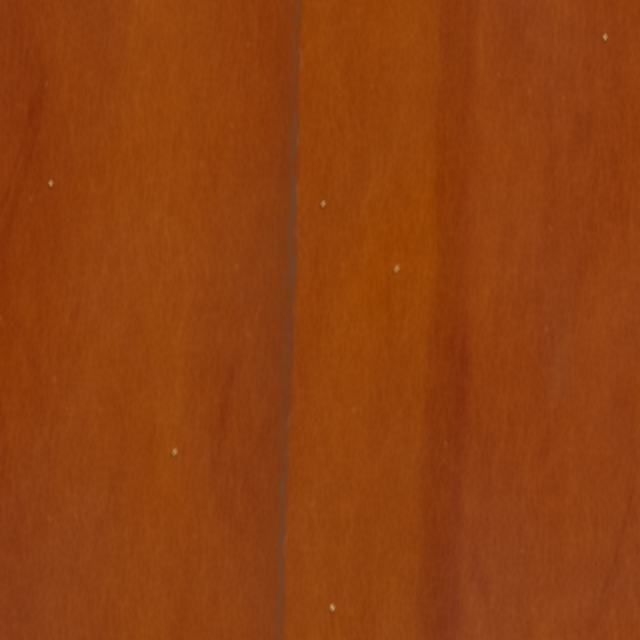
Reproduce this texture procedurally as a Shadertoy shader.

```glsl
// Varnished red-brown wood boards with a worn grey seam, a dark band and pale chips

vec2 hash2(vec2 p) {
    vec3 q = fract(p.xyx * vec3(0.1031, 0.1030, 0.0973));
    q += dot(q, q.yzx + 33.33);
    return fract((q.xx + q.yz) * q.zy);
}

// Cellular noise: distance to the nearest scattered point, centred on zero
float cells(vec2 p) {
    vec2 base = floor(p);
    float nearest = 2.0;
    for (int j = -1; j <= 1; j++)
    for (int i = -1; i <= 1; i++) {
        vec2 cell = base + vec2(i, j);
        nearest = min(nearest, length(cell + hash2(cell) - p));
    }
    return nearest - 0.47;
}

// Layered, mutually bent sines: broad cloudy tone, about -1 to 1
float clouds(vec2 p) {
    float sum = 0.0, weight = 0.5;
    for (int i = 0; i < 4; i++) {
        p += 0.7 * sin(p.yx * 1.3 + float(i) * 2.1);
        sum += weight * sin(p.x + 1.7) * cos(p.y * 0.8 + 0.6);
        p = mat2(0.9, 0.3, -0.3, 0.9) * p * 1.9;
        weight *= 0.6;
    }
    return sum;
}

void mainImage(out vec4 fragColor, in vec2 fragCoord) {
    vec2 uv = fragCoord / iResolution.xy;
    float pixel = 1.0 / iResolution.y;

    // Boards lean slightly to the right
    float across = uv.x - 0.03 * (uv.y - 0.5) + 0.0015 * sin(uv.y * 9.0);
    vec2 wood = vec2(across, uv.y);
    float seam = across - 0.457;

    // Board colours
    vec3 color = mix(vec3(0.562, 0.247, 0.055), vec3(0.588, 0.270, 0.048),
                     exp(-pow((across - 0.24) / 0.07, 2.0)));
    color = mix(color, vec3(0.582, 0.264, 0.042), smoothstep(-0.003, 0.008, seam));
    color = mix(color, vec3(0.570, 0.252, 0.070), smoothstep(0.69, 0.74, across));
    color = mix(color, vec3(0.540, 0.222, 0.055), 0.6 * smoothstep(0.13, 0.0, across));
    color += vec3(-0.012, 0.003, 0.024) * smoothstep(0.5, 0.0, uv.y);

    // Broad tone and dull bluish haze
    color += vec3(0.021, 0.021, 0.004) * clouds(wood * vec2(14.0, 4.5));
    color += vec3(0.013, 0.013, 0.003) * clouds(wood * vec2(48.0, 7.0) + 8.0);
    color += vec3(-0.006, 0.007, 0.028) * clouds(wood * vec2(9.0, 7.0) + 31.0);

    // Blotches, patchy grain and fine mottling
    color += vec3(0.020, 0.018, 0.008) * cells(wood * vec2(42.0, 19.0) + 70.0);
    vec2 bent = wood + 0.003 * sin(uv.yx * vec2(31.0, 47.0));
    float patchy = 0.8 + 0.7 * clouds(wood * vec2(16.0, 12.0) + 50.0);
    color += vec3(0.026, 0.023, 0.014) * patchy * cells(bent * vec2(125.0, 24.0));
    color += vec3(0.028, 0.025, 0.022) * cells(bent * vec2(145.0, 85.0) + 40.0);
    float darkStreak = smoothstep(0.35, 1.0, clouds(wood * vec2(30.0, 8.0) + 21.0));
    color -= vec3(0.034, 0.032, 0.010) * darkStreak;

    // Dark red band with wandering soft edges
    float wander = 0.004 * sin(uv.y * 7.0) + 0.002 * sin(uv.y * 19.0);
    float band = smoothstep(0.658, 0.685, across + wander)
               * smoothstep(0.742, 0.716, across - wander);
    float bandStrength = 0.55 + 0.4 * exp(-pow((uv.y - 0.47) / 0.25, 2.0));
    color -= vec3(0.068, 0.062, 0.002) * band * bandStrength;

    // Seam: wide shade on its left, broken grey line at its right edge
    float leftSide = smoothstep(0.005, -0.005, seam);
    float middle = exp(-pow((uv.y - 0.52) / 0.22, 2.0));
    float shade = leftSide * exp(seam / (0.022 + 0.016 * middle));
    color = mix(color, vec3(0.435, 0.215, 0.10), shade * (0.5 + 0.15 * middle));
    float ragged = seam + 0.0015 * sin(uv.y * 61.0) + 0.001 * sin(uv.y * 137.0);
    float line = exp(-pow((ragged + 0.005) / (0.005 + 0.004 * middle), 2.0));
    float wear = 0.4 + 0.2 * sin(uv.y * 11.0 + 2.0 * sin(uv.y * 23.0))
               + 0.5 * cells(wood * vec2(90.0, 38.0));
    color = mix(color, vec3(0.43, 0.28, 0.20), line * clamp(wear, 0.0, 0.75) * 0.85);
    float wornEdge = exp(-pow((ragged - 0.001) / 0.003, 2.0))
                   * smoothstep(0.0, 0.5, cells(vec2(4.0, uv.y * 38.0)));
    color = mix(color, vec3(0.58, 0.37, 0.22), wornEdge * 0.35);

    // Faint pale smudge on the right board
    vec2 smudge = abs(uv - vec2(0.872, 0.46)) - vec2(0.015, 0.085);
    float haze = smoothstep(0.02, -0.015, max(smudge.x, smudge.y));
    color += vec3(-0.005, 0.020, 0.032) * haze * (1.0 - 0.6 * smoothstep(0.38, 0.55, uv.y));

    // Chips: a few bright ones with a dark rim, then many faint flecks
    for (int i = 0; i < 32; i++) {
        float n = float(i);
        bool bright = i < 6;
        vec2 random = hash2(vec2(n * 3.7 + 5.0, 17.0));
        vec2 center = fract(vec2(0.37, 0.93) + n * vec2(0.618, 0.737) + 0.2 * random);
        vec2 offset = uv - center;
        offset.x += 0.5 * (random.x - 0.5) * offset.y;
        float radius = bright ? 0.0045 + 0.003 * random.y : 0.003 + 0.005 * random.y;
        float reach = length(offset * vec2(1.25, 0.85))
                    + 0.0008 * sin(offset.x * 900.0 + n) * sin(offset.y * 700.0 + n);
        float chip = smoothstep(radius + pixel, 0.0, reach);
        if (bright) {
            float rim = smoothstep(0.008, 0.002, length(offset + vec2(0.001, 0.005)));
            color = mix(color, vec3(0.36, 0.20, 0.06), rim * 0.4);
        }
        vec3 chipColor = bright ? vec3(0.80, 0.68, 0.47) : vec3(0.64, 0.38, 0.18);
        color = mix(color, chipColor, chip * (bright ? 0.55 + 0.4 * random.x : 0.35));
    }

    fragColor = vec4(clamp(color, 0.0, 1.0), 1.0);
}
```
